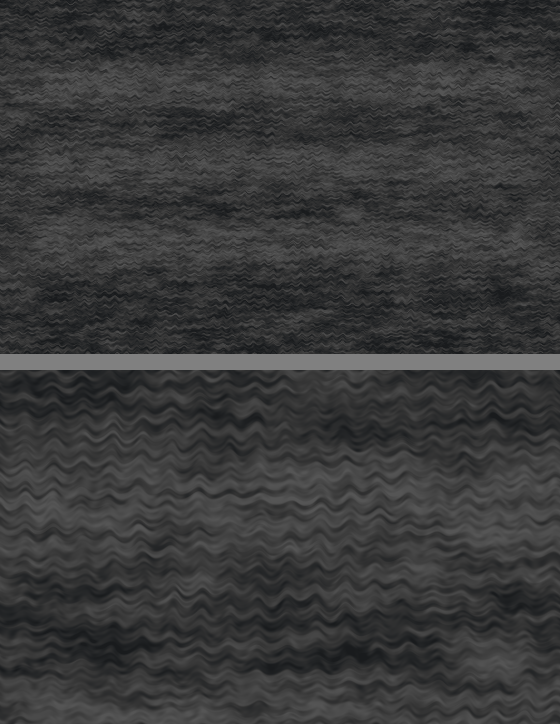
Top: the whole. Bottom: its middle third, enlarged.
Write a WebGL 1 fragment shader that draws this texture.

```glsl
precision highp float;
// Dark grey woven texture: short crisp threads bent into small ripples, lying
// over three soft pale bands. Dark threads cut the pale bands, pale ones the
// dark gaps. Threads are sharpened row noise, ripples are layered sines.

uniform vec2 u_resolution;

#define RIPPLE_FREQ 36.0     // ripples per canvas height
#define RIPPLE_HEIGHT 0.0031
#define THREAD_ROWS 200.0    // thread rows per canvas height
#define THREAD_FREQ 26.0     // thread pieces per canvas height
#define THREAD_CONTRAST 0.078
#define GRAIN_CONTRAST 0.075
#define MOTTLE_CONTRAST 0.042
#define BASE_TONE 0.178
#define BAND_TONE 0.094
#define BAND_FIRST 0.31
#define BAND_STEP 0.225
#define BAND_WIDTH 0.068

float hash(vec2 p) {
  vec3 q = fract(vec3(p.xyx) * 0.1031);
  q += dot(q, q.yzx + 33.33);
  return fract((q.x + q.y) * q.z);
}

// One row of smooth noise, shifted at random so that cells never line up.
float rowNoise(float x, float row) {
  x += 40.0 * hash(vec2(row, 7.0));
  float cell = floor(x);
  float t = smoothstep(0.0, 1.0, x - cell);
  return mix(hash(vec2(cell, row)), hash(vec2(cell + 1.0, row)), t);
}

// Noise around zero, from -0.5 to 0.5.
float noise(vec2 p) {
  float row = floor(p.y);
  float t = smoothstep(0.0, 1.0, p.y - row);
  return mix(rowNoise(p.x, row), rowNoise(p.x, row + 1.0), t) - 0.5;
}

// Noise pushed towards its two extremes, which gives threads clear ends.
float threads(vec2 p) {
  return smoothstep(-0.28, 0.28, noise(p)) - 0.5;
}

// Vertical offset that bends the threads into uneven ripples.
float ripple(vec2 p) {
  float drift = 3.0 * noise(p * vec2(6.0, 13.0) + 90.0);
  float phase = 6.2832 * RIPPLE_FREQ * p.x + drift;
  float swell = 1.0 + 0.8 * noise(p * vec2(12.0, 20.0) + 50.0);
  float wave = sin(phase) + 0.22 * sin(phase * 0.57 + 2.0 * drift)
             + 0.12 * sin(phase * 2.0 + 1.0);
  return RIPPLE_HEIGHT * swell * wave;
}

// Three pale horizontal bands with soft edges.
float paleBands(float y) {
  float sum = 0.0;
  for (int i = 0; i < 3; i++) {
    float d = (y - BAND_FIRST - BAND_STEP * float(i)) / BAND_WIDTH;
    sum += exp(-d * d);
  }
  return min(sum, 1.0);
}

void main() {
  vec2 p = gl_FragCoord.xy / u_resolution.y;
  float side = gl_FragCoord.x / u_resolution.x;
  vec2 bent = p + vec2(0.0, ripple(p));

  // Bands fray at their rims and slip out of step near the left and right edges.
  float fray = 0.03 * noise(bent * vec2(16.0, 60.0) + 20.0);
  float edge = 1.0 - smoothstep(0.015, 0.085, min(side, 1.0 - side));
  float y = bent.y + fray;
  float band = mix(paleBands(y), 0.8 * paleBands(y + 0.09), 0.75 * edge);

  // Threads, a finer weave, loose grit and mottling.
  vec2 fine = vec2(THREAD_FREQ, THREAD_ROWS);
  float thread = threads(bent * fine);
  float weave = threads(bent * fine * vec2(1.7, 1.5) + 300.0);
  float grit = noise(bent * vec2(150.0, 320.0) + 70.0);
  float mottle = noise(bent * vec2(12.0, 36.0) + 130.0)
               + noise(bent * vec2(18.0, 85.0) + 210.0);

  // Pale bands favour thin dark threads, dark gaps favour thin pale ones.
  float lines = thread + 0.5 * weave;
  float skew = mix(0.45, -0.45, band);
  lines += skew * (lines * lines - 0.17);

  float tone = BASE_TONE + BAND_TONE * band + THREAD_CONTRAST * lines;
  tone += GRAIN_CONTRAST * grit + MOTTLE_CONTRAST * mottle * mix(1.3, 0.7, band);
  tone = clamp(tone, 0.105, 0.335);

  // Shadows lean a little towards blue.
  float shade = 1.0 - smoothstep(0.12, 0.22, tone);
  gl_FragColor = vec4(tone + shade * vec3(-0.006, 0.002, 0.009), 1.0);
}
```
